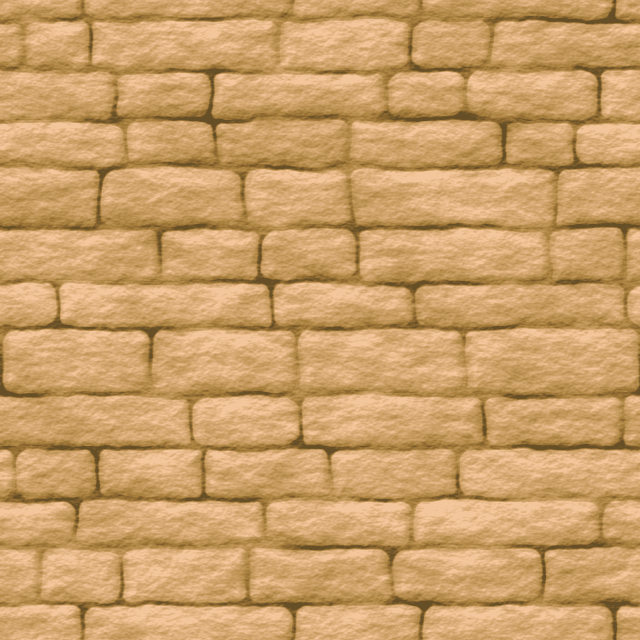
Give the GLSL for this texture, as a WebGL 2 fragment shader.

```glsl
#version 300 es
precision highp float;
// Seamless wall of worn, rounded sandstone blocks in twelve uneven courses.

#define COURSES 12.0        // courses up the canvas
#define SEAM 0.062          // height of the first bed joint
#define COURSE_JITTER 0.3   // unevenness of course heights
#define STONE_JITTER 0.62   // unevenness of stone lengths
#define GAP 0.0028          // half width of a joint
#define CORNER 0.017        // corner radius of a stone
#define WARP 0.008          // waviness of the outlines
#define ROUNDING 0.03       // width of the rounded shoulder
#define RELIEF 0.011        // height of a stone
#define GRAIN 0.16          // steepness of the surface grain
#define STAIN 0.26          // strength of broad weathering

uniform vec2 u_resolution;
out vec4 fragColor;

// Sandstone tones from deep joint to sunlit face
const vec3 SAND[6] = vec3[6](
  vec3(0.40, 0.31, 0.15), vec3(0.56, 0.41, 0.19), vec3(0.67, 0.51, 0.25),
  vec3(0.76, 0.59, 0.35), vec3(0.84, 0.66, 0.45), vec3(0.93, 0.75, 0.57));

float hash(vec2 cell) {
  vec3 h = fract(cell.xyx * 0.1031);
  h += dot(h, h.yzx + 33.33);
  return fract((h.x + h.y) * h.z);
}

// Gradient noise that repeats over the canvas; frequency must be whole
float cornerNoise(vec2 cell, vec2 offset, vec2 frequency) {
  float angle = 6.2832 * hash(mod(cell, frequency) + frequency.yx * 0.7);
  return dot(vec2(cos(angle), sin(angle)), offset);
}

float noise(vec2 p, vec2 frequency) {
  p *= frequency;
  vec2 c = floor(p), f = p - c, e = vec2(1.0, 0.0);
  vec2 w = f * f * f * (f * (f * 6.0 - 15.0) + 10.0);
  return mix(
    mix(cornerNoise(c, f, frequency), cornerNoise(c + e, f - e, frequency), w.x),
    mix(cornerNoise(c + e.yx, f - e.yx, frequency),
        cornerNoise(c + 1.0, f - 1.0, frequency), w.x), w.y);
}

float cellEdge(float index, float count, float seed, float jitter) {
  return index + jitter * (hash(vec2(mod(index, count), seed)) - 0.5);
}

// Uneven division of a line: index, distance from its start, length
vec3 unevenCell(float t, float count, float seed, float jitter) {
  t *= count;
  float i = floor(t);
  i += step(cellEdge(i + 1.0, count, seed, jitter), t)
     + step(cellEdge(i, count, seed, jitter), t) - 1.0;
  float start = cellEdge(i, count, seed, jitter);
  float end = cellEdge(i + 1.0, count, seed, jitter);
  return vec3(mod(i, count), (t - start) / count, (end - start) / count);
}

// Signed distance to the nearest stone, negative inside
float stoneDistance(vec2 p, out vec2 id) {
  p += WARP * vec2(noise(p, vec2(13.0)), noise(p, vec2(9.0, 14.0)));
  p += 0.4 * WARP * vec2(noise(p, vec2(37.0)), noise(p, vec2(41.0)));
  vec3 course = unevenCell(fract(p.y - SEAM), COURSES, 5.0, COURSE_JITTER);
  float stones = floor(3.6 + 2.4 * hash(vec2(course.x, 17.0)));
  float shift = hash(vec2(course.x, 29.0));
  vec3 stone = unevenCell(fract(p.x + shift), stones, course.x + 41.0, STONE_JITTER);
  id = vec2(stone.x, course.x);
  vec2 halfSize = 0.5 * vec2(stone.z, course.z);
  vec2 local = vec2(stone.y, course.y) - halfSize;
  float radius = CORNER * (0.5 + 0.8 * hash(id + 61.0));
  vec2 q = abs(local) - halfSize + GAP + radius;
  return length(max(q, 0.0)) + min(max(q.x, q.y), 0.0) - radius;
}

// Rounded stones with octaves of rough grain
float surfaceHeight(vec2 p) {
  vec2 id;
  float shoulder = 1.0 - clamp(-stoneDistance(p, id) / ROUNDING, 0.0, 1.0);
  float height = RELIEF * (1.0 - shoulder * shoulder);
  float frequency = 22.0;
  for (int octave = 0; octave < 4; octave++) {
    height += GRAIN / frequency * noise(p, vec2(frequency, frequency * 1.5));
    frequency *= 2.0;
  }
  return height;
}

vec3 sandColor(float tone) {
  float t = clamp(tone, 0.0, 1.06) * 5.0;
  int i = int(min(floor(t), 4.0));
  return mix(SAND[i], SAND[i + 1], t - float(i));
}

void main() {
  vec2 p = gl_FragCoord.xy / u_resolution;
  vec2 id;
  float d = stoneDistance(p, id);

  // Light from above, slightly left
  vec2 towardLight = vec2(-0.0006, 0.0019);
  float slope = (surfaceHeight(p) - surfaceHeight(p + towardLight)) / 0.002;
  float tone = 0.79 + 0.34 * slope + 0.08 * (hash(id + 83.0) - 0.5);

  // Weathering and fine speckle
  tone += STAIN * (noise(p, vec2(5.0, 7.0)) + 0.6 * noise(p, vec2(17.0, 23.0)));
  tone += 0.09 * noise(p, vec2(150.0, 190.0));

  // Contact shade and joints, partly filled with sand
  float open = smoothstep(-0.3, 0.25, noise(p, vec2(8.0, 11.0)));
  float blur = max(0.0025, 0.7 / u_resolution.y);
  tone -= 0.17 * smoothstep(-0.013, 0.0, d);
  tone -= mix(0.12, 0.6, open) * smoothstep(-blur, blur, d);

  fragColor = vec4(sandColor(tone), 1.0);
}
```
